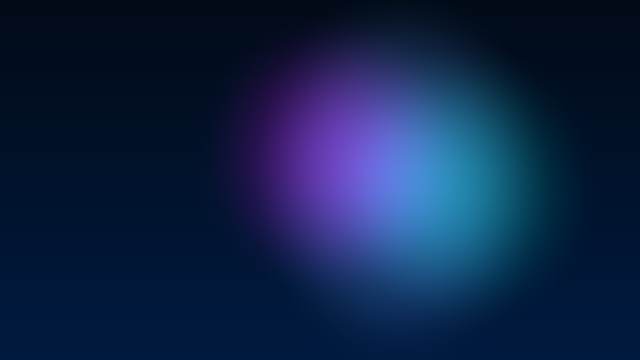
A Shadertoy shader for this background:

```glsl
// A soft three-part glow on deep navy: violet at left, blue between, teal at right.
// Each light is a smooth elliptical falloff, added over a vertical gradient.
// The tall blue light bridges the other two, which sit slightly askew.

// Bell-shaped light: 1 at the centre, easing to 0 at the elliptical rim
float glow(vec2 p, vec2 centre, vec2 radii) {
    vec2 d = (p - centre) / radii;
    float inside = max(1.0 - dot(d, d), 0.0);
    return inside * inside;
}

void mainImage(out vec4 fragColor, in vec2 fragCoord) {
    // Height spans 0 to 1; x is measured from the canvas middle
    vec2 p = (fragCoord - vec2(0.5 * iResolution.x, 0.0)) / iResolution.y;

    // Navy backdrop, lighter toward the bottom
    vec3 color = mix(vec3(0.0, 0.102, 0.25), vec3(0.003, 0.04, 0.09), p.y);

    // Overlapping lights, left to right
    color += vec3(0.29, 0.0, 0.29) * glow(p, vec2(0.025, 0.572), vec2(0.382, 0.417));
    color += vec3(0.20, 0.30, 0.45) * glow(p, vec2(0.222, 0.509), vec2(0.44, 0.544));
    color += vec3(0.0, 0.24, 0.19) * glow(p, vec2(0.407, 0.479), vec2(0.382, 0.417));

    fragColor = vec4(clamp(color, 0.0, 1.0), 1.0);
}
```
